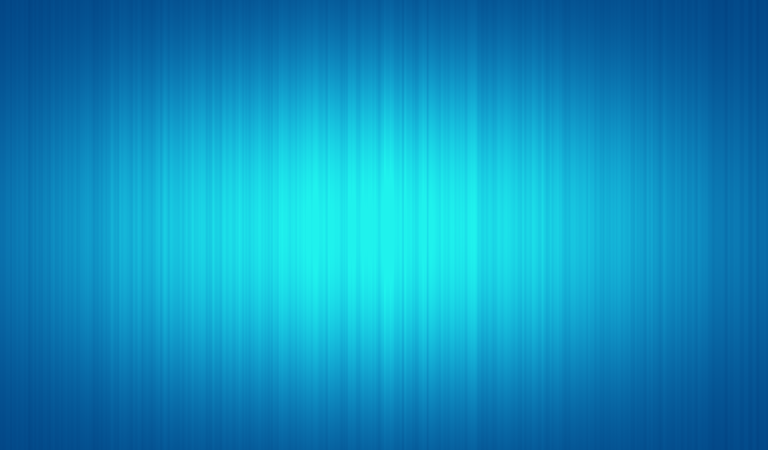
A WebGL 2 fragment shader for this background:

```glsl
#version 300 es
precision highp float;
// Cyan elliptical glow on deep blue, brushed with fine vertical streaks.

uniform vec2 u_resolution;
out vec4 fragColor;

const vec3 DEEP_BLUE = vec3(0.005, 0.25, 0.50);
const vec3 BRIGHT_CYAN = vec3(0.12, 0.95, 0.93);
const vec3 MID_BLUE_LIFT = vec3(0.0, 0.0, 0.29);
const vec2 GLOW_CENTER = vec2(0.485, 0.49);
const vec2 GLOW_RADII = vec2(0.54, 0.48);
const float GLOW_SPREAD = 0.65;
const float GLOW_FALLOFF = 1.15;

float hash(float n) {
    return fract(sin(n * 127.1 + 3.7) * 4375.85);
}

// One-dimensional cellular noise: soft lines of random place and strength.
float cellStreaks(float x, float cells, float seed) {
    float p = x * cells;
    float cell = floor(p);
    float total = 0.0;
    for (int i = -1; i <= 1; i++) {
        float id = cell + float(i);
        float place = id + 0.2 + 0.6 * hash(id + seed);
        float strength = 2.0 * hash(id * 1.7 + seed + 41.0) - 1.0;
        total += strength * (1.0 - smoothstep(0.0, 0.9, abs(p - place)));
    }
    return total;
}

// Finer layers are narrower and stronger.
float brushedStreaks(float x) {
    float total = 0.0;
    float cells = 60.0;
    float weight = 0.22;
    for (int i = 0; i < 4; i++) {
        total += weight * cellStreaks(x, cells, float(i) * 17.3);
        cells *= 1.85;
        weight *= 1.6;
    }
    return total;
}

// A thin dark line.
float seam(float x, float place, float width) {
    float d = (x - place) / width;
    return exp(-d * d);
}

float ellipticalGlow(vec2 uv, vec2 center, vec2 radii, float spread, float falloff) {
    vec2 d = (uv - center) / radii;
    return exp(-pow(dot(d, d) / spread, falloff));
}

vec3 glowColor(float t) {
    return mix(DEEP_BLUE, BRIGHT_CYAN, t) + MID_BLUE_LIFT * t * (1.0 - t);
}

void main() {
    vec2 uv = gl_FragCoord.xy / u_resolution;
    float glow = ellipticalGlow(uv, GLOW_CENTER, GLOW_RADII, GLOW_SPREAD, GLOW_FALLOFF);

    // Streaks show most where the glow is strong.
    float contrast = mix(0.018, 0.068, smoothstep(0.0, 0.8, glow));
    float streaks = brushedStreaks(uv.x);
    float seams = seam(uv.x, 0.150, 0.0018) + seam(uv.x, 0.330, 0.0015)
                + seam(uv.x, 0.557, 0.0015) + seam(uv.x, 0.643, 0.0018);

    float t = 0.015 + 0.985 * glow + contrast * (streaks - seams);
    fragColor = vec4(glowColor(clamp(t, 0.0, 1.0)), 1.0);
}
```
